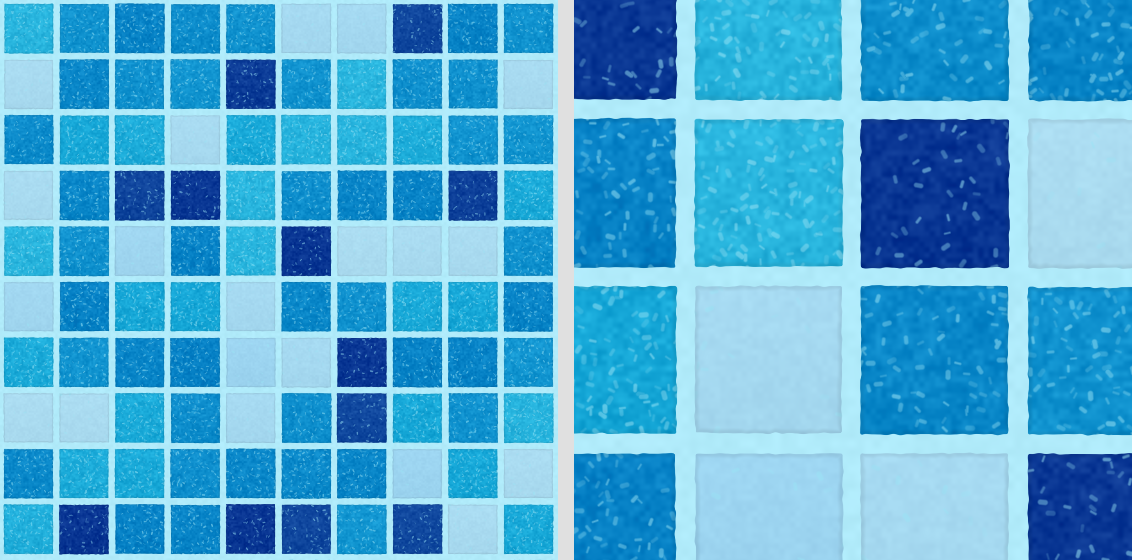
Left: the whole. Right: its middle third, enlarged.
Give the GLSL for this pattern, as a WebGL 1 fragment shader.

```glsl
precision highp float;
// Pool mosaic: ten by ten square glass tiles in four blues, set in pale grout.
// A shuffle of the tile numbers deals out the colours in fixed shares;
// hashed noise adds mottling, pale flecks and small differences in cut.

uniform vec2 u_resolution;

float hash(vec2 p) {
  vec3 q = fract(p.xyx * vec3(0.1031, 0.1030, 0.0973));
  q += dot(q, q.yzx + 33.33);
  return fract((q.x + q.y) * q.z);
}

vec2 hash2(vec2 p) {
  return vec2(hash(p), hash(p + 57.3));
}

float valueNoise(vec2 p) {
  vec2 i = floor(p);
  vec2 f = fract(p);
  f = f * f * (3.0 - 2.0 * f);
  float low = mix(hash(i), hash(i + vec2(1.0, 0.0)), f.x);
  float high = mix(hash(i + vec2(0.0, 1.0)), hash(i + 1.0), f.x);
  return mix(low, high, f.y);
}

// Cubing modulo 101 permutes 1..100, so every rank is dealt exactly once.
float shuffledRank(vec2 tile) {
  float n = clamp(tile.y * 10.0 + tile.x + 1.0, 1.0, 100.0);
  n = floor(mod(n * n * n, 101.0) + 0.5);
  n = floor(mod(n + 30.5, 100.0)) + 1.0;
  return floor(mod(n * n * n, 101.0) + 0.5);
}

// Short bright slivers, randomly turned and scattered on a jittered grid.
float flecks(vec2 p, float density, float blur) {
  vec2 base = floor(p);
  float light = 0.0;
  for (int y = -1; y <= 1; y++) {
    for (int x = -1; x <= 1; x++) {
      vec2 id = base + vec2(float(x), float(y));
      vec2 d = p - id - hash2(id + 11.0);
      float turn = 6.2832 * hash(id + 23.0);
      vec2 axis = vec2(cos(turn), sin(turn));
      float along = dot(d, axis);
      along -= clamp(along, -0.22, 0.22);
      float dist = length(vec2(along, dot(d, vec2(-axis.y, axis.x))));
      float size = mix(0.08, 0.24, hash(id + 37.0));
      float present = step(hash(id + 41.0), density);
      float shine = mix(0.35, 1.0, hash(id + 53.0));
      light = max(light, present * shine * (1.0 - smoothstep(size - blur, size + blur, dist)));
    }
  }
  return light;
}

void main() {
  // Tile grid, with a slightly wider grout margin at the bottom
  vec2 grid = gl_FragCoord.xy / u_resolution * vec2(10.046, 10.066) - vec2(0.016, 0.052);
  float pixel = 10.0 / min(u_resolution.x, u_resolution.y);
  vec2 tile = floor(grid);
  vec2 local = fract(grid) - 0.5;
  float shade = hash(tile + 5.0);

  // Tile outline, a little unevenly cut and placed
  vec2 halfSize = 0.443 + 0.008 * (hash2(tile + 71.0) - 0.5);
  vec2 edge = abs(local - 0.010 * (hash2(tile + 83.0) - 0.5)) - halfSize + 0.012;
  float dist = length(max(edge, 0.0)) + min(max(edge.x, edge.y), 0.0) - 0.012;
  dist += 0.012 * (valueNoise(grid * 24.0) - 0.5);
  float cover = 1.0 - smoothstep(-0.6 * pixel, 0.6 * pixel, dist);

  // Glass colour and its fleck density: pale, dark, cyan, then medium blue
  float rank = shuffledRank(tile);
  vec3 glass = mix(vec3(0.02, 0.50, 0.77), vec3(0.07, 0.59, 0.82), shade);
  float density = 0.40;
  float grain = 0.13;
  if (rank < 20.5) {
    glass = mix(vec3(0.61, 0.83, 0.94), vec3(0.67, 0.86, 0.94), shade);
    density = 0.06;
    grain = 0.045;
  } else if (rank < 32.5) {
    glass = mix(vec3(0.03, 0.20, 0.57), vec3(0.06, 0.28, 0.62), shade);
    density = 0.24;
  } else if (rank < 57.5) {
    glass = mix(vec3(0.08, 0.65, 0.84), vec3(0.16, 0.71, 0.87), shade);
    density = 0.52;
  }

  // Mottled glass with a faint vertical fall of light
  float mottle = 0.6 * valueNoise(grid * 31.0) + 0.4 * valueNoise(grid * 13.0 + 19.0);
  glass += grain * (mottle - 0.5) * vec3(0.9, 1.0, 0.8);
  glass += 0.025 * local.y;

  // Pale flecks in the glass
  float fleck = flecks(grid * 15.0, density, 0.08 + 4.0 * pixel);
  glass = mix(glass, vec3(0.60, 0.89, 0.96), 0.55 * fleck);

  // Thin shaded rim where glass meets grout
  glass *= 1.0 - 0.07 * smoothstep(-0.035, -0.005, dist);

  vec3 grout = vec3(0.69, 0.92, 0.98) + 0.03 * (valueNoise(grid * 20.0 + 7.0) - 0.5);
  gl_FragColor = vec4(clamp(mix(grout, glass, cover), 0.0, 1.0), 1.0);
}
```
